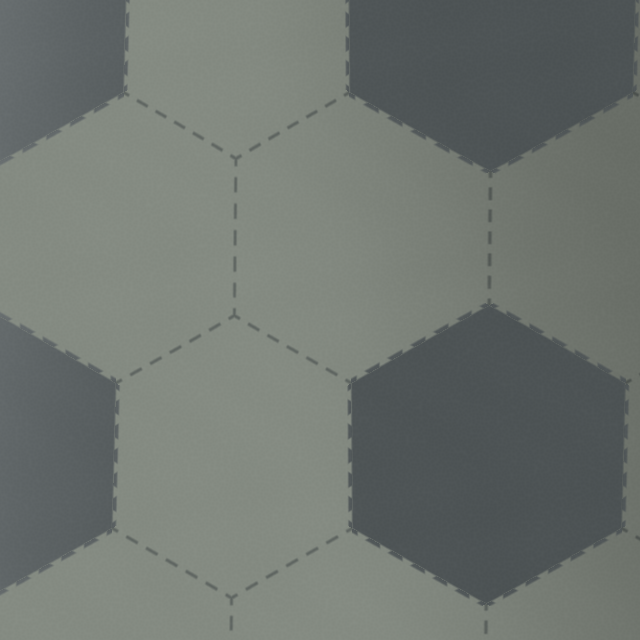
Reproduce this pattern procedurally as a Shadertoy shader.

```glsl
// Triangle wave of period 2: +1 at even, -1 at odd integers
float triangleWave(float x) {
    return 4.0 * abs(fract(x * 0.5) - 0.5) - 1.0;
}

vec2 hash2(vec2 p) {
    return fract(sin(vec2(dot(p, vec2(127.1, 311.7)), dot(p, vec2(269.5, 183.3)))) * 43758.5);
}

// Cellular noise: distance to the nearest scattered point
float cellular(vec2 p) {
    vec2 base = floor(p);
    float nearest = 2.0;
    for (int j = -1; j <= 1; j++)
        for (int i = -1; i <= 1; i++) {
            vec2 cell = base + vec2(i, j);
            nearest = min(nearest, length(cell + hash2(cell) - p));
        }
    return nearest;
}

// Swells the dark hexagons and shrinks the light ones between them
vec2 swell(vec2 q, float amount) {
    return amount * vec2(triangleWave(q.x - 0.5),
                         0.55 * triangleWave(q.x) * sin(6.28319 * q.y / 1.73205));
}

// Centre of the pointy-top hexagon of unit width that holds q
vec2 hexCenter(vec2 q) {
    vec2 pitch = vec2(1.0, 1.73205);
    vec2 even = floor(q / pitch + 0.5) * pitch;
    vec2 odd = (floor(q / pitch) + 0.5) * pitch;
    return length(q - even) < length(q - odd) ? even : odd;
}

// Every second hexagon of every second row is dark
bool isDark(vec2 center) {
    float row = floor(center.y / 0.866025 + 0.5);
    return mod(row, 2.0) < 0.5 && mod(floor(center.x + 0.5), 2.0) < 0.5;
}

void mainImage(out vec4 fragColor, in vec2 fragCoord) {
    vec2 uv = fragCoord / iResolution.xy;

    // Slightly sheared grid, with the swelling undone by iteration
    vec2 grid = (uv - vec2(0.762 + 0.01 * (uv.y - 0.288), 0.288)) / vec2(0.398, 0.3932);
    vec2 q = grid;
    for (int i = 0; i < 4; i++) q = grid - swell(q, 0.022 + 0.041 * uv.y);

    // Nearest edge of the hexagon
    vec2 center = hexCenter(q);
    vec2 local = q - center;
    vec2 normal = vec2(1.0, 0.0);
    float reach = -1.0;
    for (int i = 0; i < 6; i++) {
        float angle = float(i) * 1.047198;
        vec2 axis = vec2(cos(angle), sin(angle));
        if (dot(local, axis) > reach) {
            reach = dot(local, axis);
            normal = axis;
        }
    }
    float edge = 0.5 - reach;
    float along = dot(local, vec2(-normal.y, normal.x));
    bool dark = isDark(center);
    bool besideDark = isDark(center + normal);
    float soft = max(1.5 / (0.398 * iResolution.y), 0.005);

    // Six dashes per edge, centred on the corners; flared teeth beside dark
    float period = 0.57735 / 6.0;
    float fromDash = abs(fract(along / period + 0.5) - 0.5) * period;
    float halfLength = besideDark ? 0.023 + 0.6 * edge : 0.028;
    float halfWidth = besideDark ? 0.015 : 0.0062;
    float dash = (1.0 - smoothstep(-soft, soft, fromDash - halfLength))
               * (1.0 - smoothstep(-soft, soft, edge - halfWidth));
    float fill = smoothstep(-soft, soft, dark ? edge : besideDark ? -edge : -1.0);

    // Light falls off to the upper right; dark areas gleam on the left
    float shade = 1.0 - 0.21 * smoothstep(0.4, 1.1, uv.x + 0.25 * (uv.y - 0.5));
    vec3 lightColor = vec3(0.52, 0.545, 0.51) * shade;
    vec3 darkColor = vec3(0.298, 0.322, 0.328)
                   + 0.11 * mix(0.7, 1.0, uv.y) * exp(-3.5 * uv.x);
    vec3 dashColor = besideDark ? darkColor + 0.015 : vec3(0.375, 0.4, 0.385) * shade;

    vec3 color = mix(lightColor, dashColor, dark ? 0.0 : dash);
    color = mix(color, darkColor, fill);

    // Fine paper grain and faint mottling
    color += 0.016 * (cellular(uv * 190.0) - 0.5);
    color += 0.003 * sin(uv.x * 23.0 + 2.0 * sin(uv.y * 17.0)) * sin(uv.y * 29.0 + uv.x * 11.0);
    fragColor = vec4(color, 1.0);
}
```
